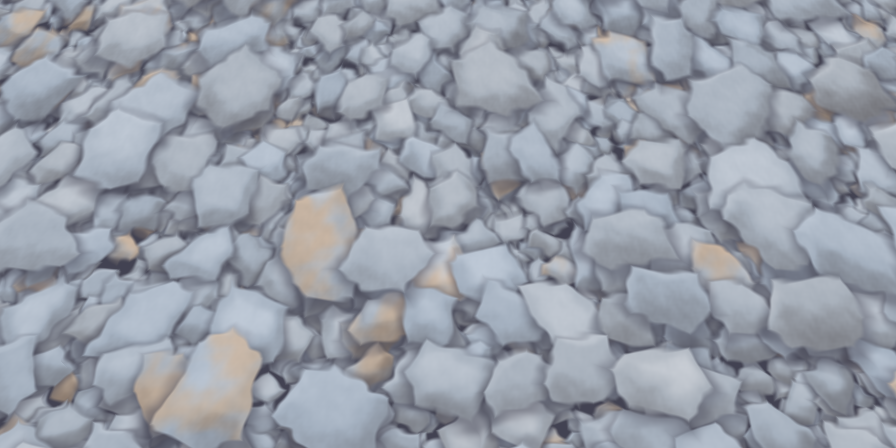
Give the GLSL for this texture, as a WebGL 1 fragment shader.

```glsl
precision highp float;
// Heap of pale blue-grey crushed stone, receding gently towards the top.
uniform vec2 u_resolution;

#define STONE_SIZE 0.21   // cell of the largest stones, in canvas heights
#define SIZE_STEP 0.73    // size ratio from one layer to the next smaller
#define RECESSION 0.4     // shrinking of stones towards the top
#define SOFTNESS 0.005    // edge blur, in canvas heights
#define SHADOW 0.5        // strength of contact shadows
#define STAINED 0.13      // share of ochre-stained stones
#define GAP vec3(0.26, 0.26, 0.32)
#define SHADE vec3(0.46, 0.47, 0.50)
#define BODY vec3(0.65, 0.69, 0.74)
#define LIT vec3(0.77, 0.80, 0.84)
#define OCHRE vec3(1.10, 0.95, 0.81)

const float TAU = 6.28318;
const int LAYERS = 5;
const int SIDES = 6;

vec3 hash3(vec3 p) {
  p = fract(p * vec3(0.1031, 0.1030, 0.0973));
  p += dot(p, p.yxz + 33.33);
  return fract((p.xxy + p.yxx) * p.zyx);
}

// Layered, rotated sines: a soft mottling in about -1..1.
float mottle(vec2 p) {
  float sum = 0.0, gain = 0.5;
  for (int i = 0; i < 4; i++) {
    p = mat2(0.8, 0.6, -0.6, 0.8) * p * 1.7 + 1.3;
    sum += gain * sin(p.x + 1.4 * sin(p.y)) * cos(0.8 * p.y);
    gain *= 0.65;
  }
  return sum;
}

// Faceted stone: x is the outline distance, y the tone of the visible facet.
vec2 stone(vec2 p, vec3 id) {
  vec3 form = hash3(id + 17.0);
  float lean = (form.x - 0.5) * 2.4;
  vec2 axis = vec2(cos(lean), sin(lean));
  float size = mix(0.5, 0.68, form.y);

  // A tilted top face competes with sloping sides; the lowest one is seen.
  vec2 tilt = (hash3(id + 41.0).xy - 0.5) * 0.5;
  float topTone = 0.66 + 0.36 * (form.z - 0.5) + 0.25 * tilt.y;
  float weight = exp(-16.0 * (0.26 + dot(tilt, p)));
  float tone = topTone * weight;
  float outline = -1.0;
  for (int k = 0; k < SIDES; k++) {
    vec3 h = hash3(id + 7.0 * float(k) + 71.0);
    float angle = (float(k) + 0.75 * h.x + form.z) * TAU / float(SIDES);
    vec2 n = vec2(cos(angle), sin(angle));
    float reach = size * mix(0.65, 1.0, abs(dot(n, axis))) * mix(0.8, 1.15, h.y);
    float side = dot(p, n) - reach;
    outline = max(outline, side);
    float slope = mix(0.8, 2.4, 0.5 + 0.5 * n.y) * mix(0.8, 1.4, h.z);
    float w = exp(-16.0 * clamp(-side * slope, -1.0, 2.0));
    tone += w * (0.45 + 0.25 * n.y - 0.08 * n.x + 0.24 * (h.z - 0.5));
    weight += w;
  }
  return vec2(outline, tone / weight);
}

vec3 stoneColor(float tone) {
  float t = 2.0 * clamp(tone, 0.0, 1.0);
  return mix(mix(SHADE, BODY, min(t, 1.0)), LIT, max(t - 1.0, 0.0));
}

void main() {
  vec2 uv = gl_FragCoord.xy / u_resolution.y;
  float aspect = u_resolution.x / u_resolution.y;

  // Ground coordinates: features shrink evenly with height.
  float scale = 1.0 - RECESSION * uv.y;
  vec2 ground = vec2((uv.x - 0.5 * aspect) / scale, -log(scale) / RECESSION) + 20.0;
  float blur = SOFTNESS * (1.0 + 0.5 * uv.y) / scale;

  float grain = mottle(ground * 32.0);
  float stainPatch = smoothstep(-0.5, 0.5, mottle(ground * 9.0));
  vec2 chip = 0.005 * vec2(sin(ground.y * 61.0 + 2.0 * sin(ground.x * 43.0)),
                           sin(ground.x * 53.0 + 2.0 * sin(ground.y * 71.0)));
  vec3 color = GAP;

  // Paint small stones first, then larger ones, back rows before front rows.
  for (int layer = 0; layer < LAYERS; layer++) {
    float level = float(layer);
    float cellSize = STONE_SIZE * pow(SIZE_STEP, float(LAYERS - 1) - level);
    vec2 p = (ground + chip) / cellSize + level * 3.7;
    float edge = blur / cellSize;
    for (int row = 0; row < 3; row++) {
      for (int column = 0; column < 3; column++) {
        vec2 cell = floor(p) + vec2(float(column) - 1.0, 1.0 - float(row));
        vec3 id = vec3(cell, level * 19.0 + 5.0);
        vec3 h = hash3(id);
        vec2 offset = p - cell - 0.5 - 0.55 * (h.xy - 0.5);
        if (h.z > 1.0 - 0.16 * level || dot(offset, offset) > 1.5) continue;

        vec2 s = stone(offset, id);
        float shadow = 1.0 - smoothstep(-0.05, 0.2, s.x + 0.12 * offset.y);
        color = mix(color, GAP, SHADOW * shadow);

        vec3 look = hash3(id + 113.0);
        float tone = s.y + 0.26 * (look.x - 0.5) + 0.07 * grain + 0.025 * (level - 2.0);
        vec3 face = stoneColor(tone);
        face *= mix(vec3(1.0), OCHRE, step(look.y, STAINED) * stainPatch);
        face *= 1.0 + 0.03 * (look.z - 0.5) * vec3(1.0, 0.0, -1.0);
        color = mix(color, face, 1.0 - smoothstep(-edge, edge, s.x));
      }
    }
  }
  gl_FragColor = vec4(color, 1.0);
}
```
